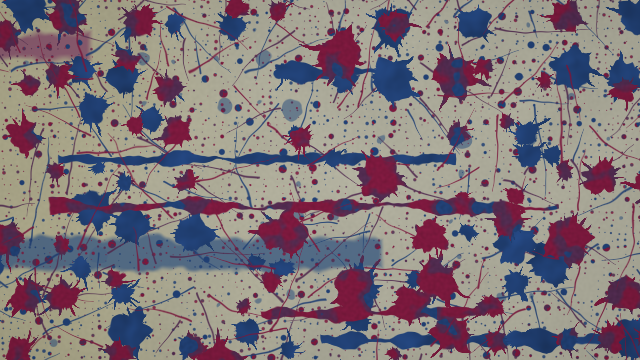
Write a Shadertoy shader that draws this texture.

```glsl
// Crimson and blue paint splattered, dripped and dragged over cream paper.

const vec3 PAPER = vec3(0.665, 0.660, 0.595);
const vec3 PAPER_WARM = vec3(0.665, 0.650, 0.535);
const vec3 CRIMSON = vec3(0.475, 0.095, 0.235);
const vec3 BLUE = vec3(0.125, 0.245, 0.445);
const vec3 PURPLE = vec3(0.310, 0.165, 0.305);
const vec3 PALE_BLUE = vec3(0.280, 0.385, 0.505);
const vec3 PINK = vec3(0.510, 0.300, 0.410);

const float SPLAT_CELL = 0.15;
const float THREAD_CELL = 0.17;
const float EDGE = 0.0016;      // softness of paint edges
const float RAGGED = 0.016;     // how far splat outlines wander
const float CURL = 0.045;       // how far threads bend

vec2 hash2(vec2 p) {
    vec3 q = fract(p.xyx * vec3(0.1031, 0.1030, 0.0973));
    q += dot(q, q.yzx + 33.33);
    return fract((q.xx + q.yz) * q.zy);
}

float corner(vec2 cell, vec2 offset) {
    return dot(hash2(cell) * 2.0 - 1.0, offset);
}

float gradientNoise(vec2 p) {
    vec2 i = floor(p), f = p - i, e = vec2(1.0, 0.0);
    vec2 u = f * f * f * (f * (f * 6.0 - 15.0) + 10.0);
    return mix(mix(corner(i, f), corner(i + e.xy, f - e.xy), u.x),
               mix(corner(i + e.yx, f - e.yx), corner(i + 1.0, f - 1.0), u.x), u.y);
}

vec2 wobble(vec2 p) {
    return vec2(gradientNoise(p), gradientNoise(p + 57.3));
}

float cover(float d) {
    float soft = max(EDGE, 0.8 / iResolution.y);
    return 1.0 - smoothstep(-soft, soft, d);
}

// Jittered blobs with lobed, spiky rims
float splats(vec2 p, float seed, float chance, float maxRadius) {
    float d = 1.0;
    vec2 base = floor(p / SPLAT_CELL);
    for (int k = 0; k < 9; k++) {
        vec2 cell = base + vec2(k % 3 - 1, k / 3 - 1);
        vec2 a = hash2(cell + seed), b = hash2(cell + seed + 41.0);
        if (b.y > chance) continue;
        vec2 q = p - (cell + 0.5 + 0.7 * (a - 0.5)) * SPLAT_CELL;
        float len = length(q);
        vec2 dir = q / max(len, 0.0001);
        float lobes = gradientNoise(dir * 1.6 + b * 40.0);
        float spikes = max(gradientNoise(dir * 5.0 + a * 40.0), 0.0);
        float radius = maxRadius * mix(0.3, 1.0, b.x);
        d = min(d, len - radius * (1.0 + 0.6 * lobes + 4.0 * spikes * spikes));
    }
    return d;
}

// Thin tapering strings, mostly upright or level
float threads(vec2 p, float seed) {
    float d = 1.0;
    p += CURL * wobble(p * 5.0 + seed) + 0.008 * wobble(p * 22.0 + seed);
    vec2 base = floor(p / THREAD_CELL);
    for (int k = 0; k < 9; k++) {
        vec2 cell = base + vec2(k % 3 - 1, k / 3 - 1);
        vec2 a = hash2(cell + seed), b = hash2(cell + seed + 73.0);
        vec2 q = p - (cell + a) * THREAD_CELL;
        float angle = 1.5708 * floor(b.x * 4.0) + (fract(b.x * 4.0) - 0.5) * 1.5;
        vec2 dir = vec2(cos(angle), sin(angle));
        float reach = mix(0.04, 0.14, b.y);
        float along = clamp(dot(q, dir), -reach, reach);
        float width = mix(0.0003, 0.0026, 0.5 + 0.5 * along / reach);
        d = min(d, length(q - dir * along) - width);
    }
    return d;
}

// Fine spatter: one drop per cell, most of them tiny
float specks(vec2 p, float cellSize, float seed, float chance) {
    vec2 cell = floor(p / cellSize);
    vec2 a = hash2(cell + seed), b = hash2(cell + seed + 29.0);
    vec2 q = p / cellSize - cell - mix(vec2(0.3), vec2(0.7), a);
    float radius = mix(0.05, 0.27, b.x * b.x * b.x);
    return b.y < chance ? (length(q) - radius) * cellSize : 1.0;
}

// Level drag of paint: x range, height, thickness
float streak(vec2 p, float x0, float x1, float y, float thick) {
    float swell = 0.55 + 1.5 * gradientNoise(vec2(p.x * 9.0, y * 91.0));
    float end = max(x0 - p.x, p.x - x1);
    float d = abs(p.y - y - 0.012 * gradientNoise(vec2(p.x * 4.0, y * 37.0)));
    return max(d - thick * max(swell, 0.15), end);
}

void mainImage(out vec4 fragColor, in vec2 fragCoord) {
    vec2 p = fragCoord / iResolution.y;
    vec2 rag = p + RAGGED * wobble(p * 14.0) + 0.007 * wobble(p * 42.0);
    float blend = gradientNoise(rag * 13.0 + 8.0) + 0.4 * gradientNoise(rag * 34.0);
    float fine = gradientNoise(p * 90.0);

    // Paper with faint stains
    vec3 col = mix(PAPER_WARM, PAPER, smoothstep(0.1, 0.9, p.x + 0.3 * gradientNoise(p * 3.0)));
    col *= 1.0 + 0.05 * gradientNoise(p * 5.0) + 0.03 * fine;

    // Watery bands
    float lumps = 0.035 * gradientNoise(vec2(p.x * 11.0, 3.0)) + 0.012 * gradientNoise(p * 30.0);
    float blueBand = max(abs(p.y - 0.295) - 0.045 - lumps, p.x - 1.06);
    float pinkBand = max(abs(p.y - 0.87) - 0.034 - lumps, p.x - 0.25);
    col = mix(col, PINK, 0.85 * smoothstep(0.012, -0.012, pinkBand));
    col = mix(col, PALE_BLUE, 0.9 * smoothstep(0.01, -0.01, blueBand + 0.01 * blend));
    col = mix(col, PALE_BLUE, 0.7 * cover(specks(rag, 0.11, 510.0, 0.3)));

    // Spatter and strings
    vec3 dropColor = mix(BLUE, mix(PURPLE, CRIMSON, step(0.0, fine)), step(-0.08, blend));
    col = mix(col, dropColor, 0.85 * cover(specks(p, 0.019, 610.0, 0.6)));
    col = mix(col, dropColor, cover(specks(p + 0.007, 0.043, 710.0, 0.65)));
    col = mix(col, BLUE, 0.9 * cover(threads(p, 120.0)));
    col = mix(col, PURPLE, 0.9 * cover(threads(p, 230.0)));

    // Blue body paint and drags
    float blue = splats(rag, 310.0, 0.55, 0.056);
    blue = min(blue, streak(rag, 0.16, 1.27, 0.56, 0.021));
    blue = min(blue, streak(rag, 0.90, 1.72, 0.055, 0.030));
    blue = min(blue, streak(rag, 0.78, 1.07, 0.80, 0.026));
    col = mix(col, BLUE * (1.0 + 0.3 * blend), cover(blue));

    // Crimson body paint, marbled with purple and blue
    float red = splats(rag + 0.03, 410.0, 0.68, 0.060);
    red = min(red, streak(rag, 0.14, 1.55, 0.426, 0.022));
    red = min(red, streak(rag, 0.72, 1.38, 0.13, 0.022));
    vec3 marbled = mix(CRIMSON, PURPLE, smoothstep(-0.08, 0.14, blend));
    marbled = mix(marbled, BLUE, smoothstep(0.25, 0.32, blend));
    col = mix(col, marbled * (1.0 + 0.12 * fine), cover(red));
    col = mix(col, CRIMSON, 0.9 * cover(threads(p, 340.0)));

    // Dimmer towards the corners
    vec2 fromCentre = fragCoord / iResolution.xy - 0.5;
    col *= 1.03 - 0.22 * dot(fromCentre, fromCentre);
    fragColor = vec4(col, 1.0);
}
```
